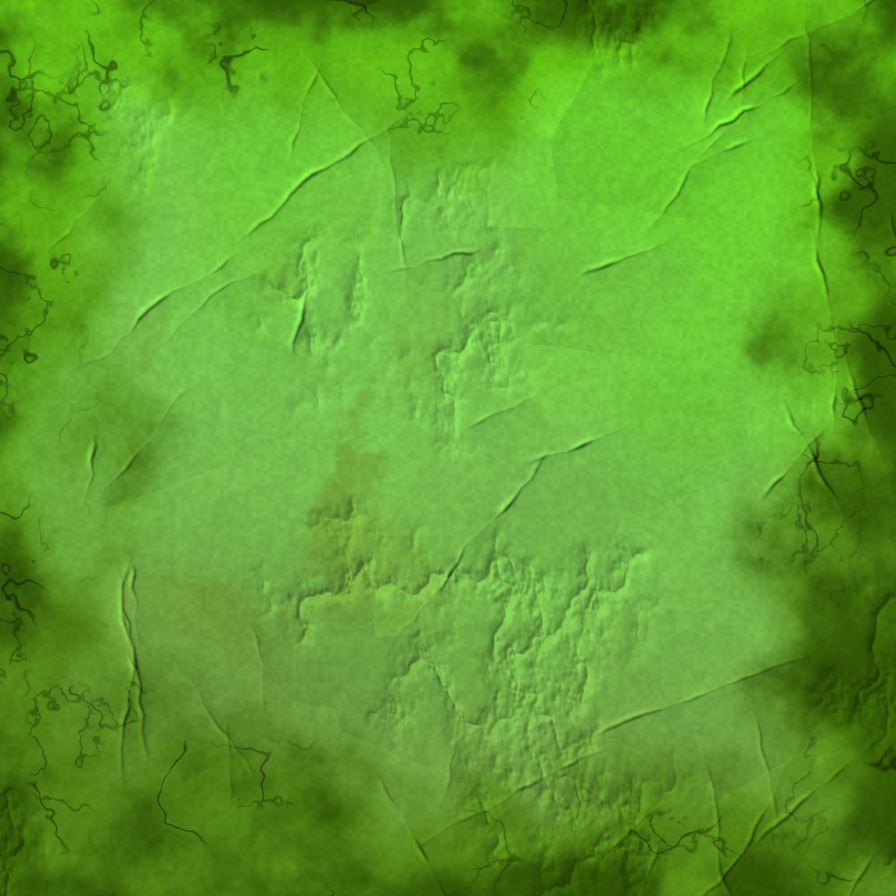
Give the GLSL for this texture, as a Shadertoy shader.

```glsl
// Crumpled green parchment with creases, stains and dark weathered borders
#define CREASES 46
#define CREASE_DEPTH 0.42
#define CREASE_WIDTH 0.0013
#define WRINKLE_DEPTH 0.75
#define FACET_DEPTH 0.07
#define CRACK_DEPTH 0.42
#define GRAIN 0.13
#define SEED 11.0

const vec3 PALE_GREEN  = vec3(0.46, 0.755, 0.31);
const vec3 VIVID_GREEN = vec3(0.41, 0.80, 0.18);
const vec3 DULL_GREEN  = vec3(0.42, 0.60, 0.24);
const vec3 RIM_TOP     = vec3(0.36, 0.70, 0.07);
const vec3 RIM_BOTTOM  = vec3(0.30, 0.49, 0.07);
const vec3 DARK_GREEN  = vec3(0.18, 0.33, 0.01);
const vec3 STAIN       = vec3(0.40, 0.51, 0.12);

vec2 hash22(vec2 p) {
    vec3 q = fract(vec3(p.xyx) * vec3(0.1031, 0.1030, 0.0973));
    q += dot(q, q.yzx + 33.33);
    return fract((q.xx + q.yz) * q.zy);
}

float noise(vec2 p) {
    vec2 i = floor(p), f = fract(p);
    f = f * f * (3.0 - 2.0 * f);
    vec2 o = vec2(0.0, 1.0);
    return mix(mix(hash22(i).x, hash22(i + o.yx).x, f.x),
               mix(hash22(i + o.xy).x, hash22(i + o.yy).x, f.x), f.y);
}

// Straight segments between random heights, for angular folds
float zigzag(float x, float id) {
    float i = floor(x);
    return mix(hash22(vec2(i, id)).x, hash22(vec2(i + 1.0, id)).x, x - i) - 0.5;
}

float fbm(vec2 p) {
    float sum = 0.0, amp = 0.5;
    for (int i = 0; i < 5; i++) {
        sum += amp * noise(p);
        p = mat2(1.6, 1.2, -1.2, 1.6) * p + 17.3;
        amp *= 0.5;
    }
    return sum / 0.97;
}

// Thin branching lines along the mid level of the noise
float veins(vec2 p, float width) {
    return 1.0 - smoothstep(0.0, width, abs(fbm(p) - 0.5));
}

// Small sharp wrinkles gathered in clusters
float wrinkleHeight(vec2 p) {
    float cluster = smoothstep(0.56, 0.74, fbm(p * 6.0 + 40.0));
    float ridge = 1.0 - abs(2.0 * fbm(p * vec2(19.0, 13.0) + 5.0) - 1.0);
    return pow(ridge, 5.0) * (0.06 + cluster);
}

// Flat tilted planes between the folds
float facets(vec2 p) {
    vec2 cell = floor(p);
    float nearest = 9.0, shade = 0.0;
    for (int k = 0; k < 9; k++) {
        vec2 id = cell + vec2(k % 3 - 1, k / 3 - 1);
        vec2 away = p - id - hash22(id + SEED);
        float d = dot(away, away);
        if (d < nearest) {
            nearest = d;
            shade = dot(away, hash22(id + 71.0) - 0.5) * 1.6;
        }
    }
    return shade;
}

// Long folds: dark groove, lit lip and a soft step in brightness
float creases(vec2 p) {
    float shade = 0.0;
    for (int i = 0; i < CREASES; i++) {
        vec2 id = vec2(float(i) * 3.0, SEED);
        vec2 rnd = hash22(id + 37.0);
        float angle = mix(0.25, 2.2, rnd.x);
        vec2 dir = vec2(cos(angle), sin(angle));
        vec2 q = p - hash22(id);
        float len = mix(0.05, 0.21, rnd.y * rnd.y);
        float along = dot(q, dir);
        float d = dot(q, vec2(-dir.y, dir.x));
        d += 0.016 * zigzag(along * 13.0, id.x) + 0.005 * zigzag(along * 65.0, id.x + 9.0);
        float taper = 1.0 - smoothstep(0.4, 1.0, abs(along) / len);
        float broken = noise(vec2(along * 38.0, id.x + 20.0));
        float w = CREASE_WIDTH * (0.6 + broken);
        float groove = exp(-d * d / (w * w));
        float lip = exp(-pow((d - 2.2 * w) / (1.6 * w), 2.0));
        float slope = exp(-abs(d) / 0.018) * clamp(d / 0.002, -1.0, 1.0);
        shade += taper * ((0.1 + 1.2 * broken * broken) * (0.4 * lip - groove) + 0.10 * slope);
    }
    return shade;
}

void mainImage(out vec4 fragColor, in vec2 fragCoord) {
    vec2 p = fragCoord / iResolution.xy;
    vec2 far = 1.0 - p;
    float cloud = fbm(p * 4.0 + SEED) - 0.5;
    float mottle = fbm(p * 13.0 + 60.0) - 0.5;

    // Paper tint: dull below, vivid toward the upper right
    vec3 color = mix(DULL_GREEN, PALE_GREEN, smoothstep(0.15, 0.68, p.y + 0.15 * p.x + 0.4 * cloud));
    color = mix(color, VIVID_GREEN, smoothstep(0.75, 1.30, p.y + 0.5 * p.x + 0.6 * cloud));
    vec2 spot = p - vec2(0.3, 0.46);
    float stain = smoothstep(0.04, 0.16, mottle) * exp(-24.0 * dot(spot, spot));
    color = mix(color, STAIN, 0.5 * stain);

    // Saturated rim and dark weathered border
    float edge = min(min(p.x, far.x), min(p.y, far.y * 1.15)) + 0.28 * cloud;
    float rim = 1.0 - smoothstep(0.06, 0.22, edge + 0.14 * mottle);
    color = mix(color, mix(RIM_BOTTOM, RIM_TOP, smoothstep(0.3, 0.95, p.y + 0.3 * cloud)), 0.97 * rim);
    float border = min(min(p.x + 0.015, far.x - 0.03), min(p.y + 0.005, far.y + 0.035));
    float dark = 1.0 - smoothstep(-0.06, 0.10, border + 0.18 * cloud + 0.36 * mottle);
    color = mix(color, DARK_GREEN, 0.82 * dark);

    // Folds, wrinkles and cracks
    vec2 warp = 0.012 * vec2(cloud, mottle);
    vec2 light = vec2(-0.0014, 0.0014);
    float relief = wrinkleHeight(p + light) - wrinkleHeight(p - light);
    float shade = CREASE_DEPTH * creases(p + warp) + FACET_DEPTH * facets((p + warp) * 5.0);
    shade += clamp(WRINKLE_DEPTH * relief, -0.30, 0.16) + 0.22 * mottle * (0.3 + rim);
    float cracks = max(veins(p * 8.0 + 25.0, 0.014), 0.7 * veins(p * 15.0 + 3.0, 0.022));
    cracks *= smoothstep(0.35, 0.65, noise(p * 15.0 + 8.0));
    shade -= CRACK_DEPTH * cracks * smoothstep(0.3, 0.9, rim);

    // Fine paper grain
    shade += GRAIN * (0.6 * noise(p * 250.0) + 0.4 * noise(p * 120.0) - 0.5);
    fragColor = vec4(clamp(color * max(1.0 + shade, 0.08), 0.0, 1.0), 1.0);
}
```
